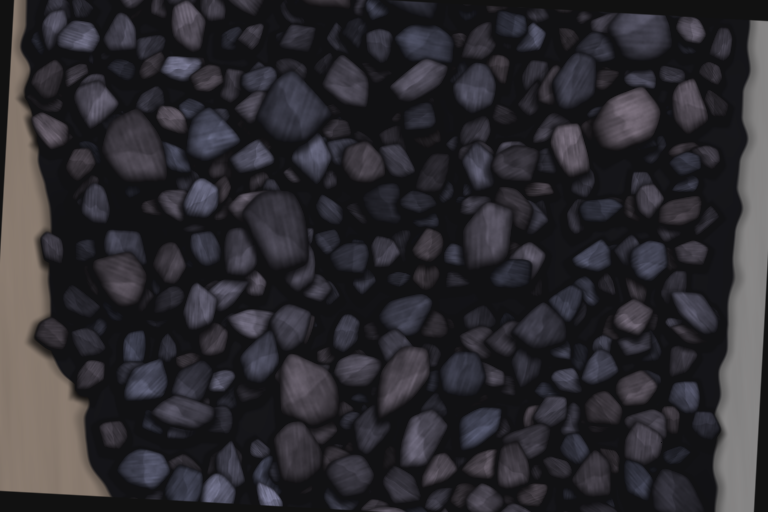
Write a WebGL 1 fragment shader that draws this texture.

```glsl
precision highp float;
// A tray of broken blue-grey coal between pale wooden sides, slightly tilted.
// Layers of jittered cells hold convex stones, painted from small and deep to
// large and high, each with bevelled sides, a crease, grain and a soft shadow.
uniform vec2 u_resolution;

float hash(vec2 p) {
  vec3 q = fract(vec3(p.xyx) * 0.1031);
  q += dot(q, q.yzx + 33.33);
  return fract((q.x + q.y) * q.z);
}

float noise(vec2 p) {
  vec2 i = floor(p), f = fract(p);
  f = f * f * (3.0 - 2.0 * f);
  return mix(mix(hash(i), hash(i + vec2(1, 0)), f.x),
             mix(hash(i + vec2(0, 1)), hash(i + vec2(1, 1)), f.x), f.y);
}

float fbm(vec2 p) {
  float sum = 0.0, amp = 0.5;
  for (int i = 0; i < 4; i++) {
    sum += amp * noise(p);
    p = mat2(1.6, 1.2, -1.2, 1.6) * p + 7.3;
    amp *= 0.5;
  }
  return sum;
}

// Distance into the heap from its ragged left and right borders
float heapInside(vec2 p) {
  float left = 0.05 + 0.05 * smoothstep(0.9, 0.55, p.y)
             + 0.07 * smoothstep(0.33, 0.2, p.y) + 0.05 * smoothstep(0.15, 0.0, p.y);
  float right = 1.395 + 0.065 * smoothstep(0.0, 0.9, p.y);
  return min(p.x - left, right - p.x);
}

// Rounded convex polygon: xy = blended side normal, z = distance (unit radius)
vec3 stoneShape(vec2 q, vec2 id) {
  vec3 sum = vec3(0.0);
  for (int i = 0; i < 7; i++) {
    float k = float(i);
    float angle = (k + 0.85 * hash(id + k * 3.7)) * 6.2832 / 7.0;
    vec2 dir = vec2(cos(angle), sin(angle));
    float side = dot(q, dir) - mix(0.7, 1.05, hash(id + k * 5.3 + 11.0));
    sum += vec3(dir, 1.0) * exp(13.0 * side);
  }
  return vec3(sum.xy / sum.z, log(sum.z) / 13.0);
}

vec3 stoneColor(vec2 p, vec2 q, vec3 shape, mat2 turn, vec2 id) {
  // Bevelled sides are lit from above, the top is nearly flat
  float side = 0.6 + 0.34 * dot(shape.xy * turn, vec2(0.25, 0.97));
  float light = mix(side, 1.0, smoothstep(0.0, -0.45, shape.z));
  light *= mix(0.5, 1.0, smoothstep(0.03, -0.16, shape.z));
  // One crease splits the top into two facets
  float angle = 6.2832 * hash(id + 41.0);
  float crease = dot(q, vec2(cos(angle), sin(angle))) + 0.25 * noise(q * 3.0 + id);
  light *= 1.0 + 0.2 * (smoothstep(-0.06, 0.06, crease - 0.2) - 0.5);
  // Mottling and faint layers along the stone
  light *= 0.7 + 0.42 * fbm(p * 42.0 + id) + 0.2 * noise(q * vec2(2.5, 11.0) + id);
  float tone = mix(0.68, 1.22, hash(id + 23.0)) + 0.4 * step(0.95, hash(id + 29.0));
  vec3 tint = mix(vec3(0.25, 0.26, 0.325), vec3(0.295, 0.27, 0.3), hash(id + 31.0));
  return tint * tone * light;
}

// Paints one layer of scattered stones over col
vec3 stoneLayer(vec3 col, vec2 p, float cell, float fill, float bright, float seed) {
  vec2 base = floor(p / cell);
  for (int j = 0; j < 9; j++) {
    float k = float(j);
    vec2 cellId = base + vec2(mod(k, 3.0) - 1.0, 1.0 - floor(k / 3.0));
    vec2 id = cellId + seed * 17.0 + 50.0;
    vec2 center = (cellId + 0.5 + 0.6 * (vec2(hash(id), hash(id + 7.0)) - 0.5)) * cell;
    if (hash(id + 13.0) > fill || heapInside(center) < 0.3 * cell) continue;
    float radius = cell * mix(0.4, 0.54, hash(id + 17.0));
    float angle = 6.2832 * hash(id + 19.0);
    mat2 turn = mat2(cos(angle), -sin(angle), sin(angle), cos(angle));
    vec2 stretch = vec2(0.9, mix(1.0, 1.45, hash(id + 37.0)));
    vec2 q = turn * (p - center) / radius * stretch;
    vec3 shape = stoneShape(q, id);
    // Contact shadow falls slightly downward
    vec2 below = turn * (p - center + vec2(0.002, 0.006)) / radius * stretch;
    float gap = stoneShape(below, id).z * radius;
    col *= mix(0.32, 1.0, smoothstep(-0.004, 0.017, gap));
    float cover = smoothstep(0.0025, -0.0025, shape.z * radius);
    col = mix(col, bright * stoneColor(p, q, shape, turn, id), cover);
  }
  return col;
}

void main() {
  vec2 p = gl_FragCoord.xy / u_resolution.y;
  vec2 mid = 0.5 * u_resolution / u_resolution.y;

  // Wooden sides, warm on the left and grey on the right
  vec3 wood = mix(vec3(0.53, 0.475, 0.43), vec3(0.52, 0.515, 0.515), step(mid.x, p.x));
  wood *= 0.95 + 0.09 * fbm(vec2(p.x * 45.0 + p.y * 2.0, p.y * 4.0));
  float inside = heapInside(p) + 0.02 * (noise(p * 22.0) - 0.5);
  wood *= mix(0.72, 1.0, smoothstep(0.0, -0.025, inside));
  vec3 col = mix(wood, vec3(0.075, 0.075, 0.088), smoothstep(-0.004, 0.004, inside));

  // Stones from deep to high
  col = stoneLayer(col, p, 0.068, 0.9, 0.68, 1.0);
  col = stoneLayer(col, p + 0.031, 0.083, 0.7, 0.92, 2.0);
  col = stoneLayer(col, p, 0.108, 0.52, 1.06, 3.0);
  col = stoneLayer(col, p, 0.165, 0.26, 1.12, 4.0);

  // Uneven light over the heap, with deep shade never fully black
  float heap = smoothstep(-0.02, 0.02, inside);
  col *= mix(1.0, 0.78 + 0.42 * noise(p * 4.0 + 3.0), heap);
  col = max(col, vec3(0.065, 0.065, 0.075));

  // Dark corners outside the tilted frame
  vec2 c = p - mid;
  vec2 edge = abs(vec2(c.x - 0.055 * c.y, c.y + 0.055 * c.x)) - mid;
  col = mix(col, vec3(0.065), smoothstep(-0.002, 0.002, max(edge.x, edge.y)));
  gl_FragColor = vec4(col, 1.0);
}
```
